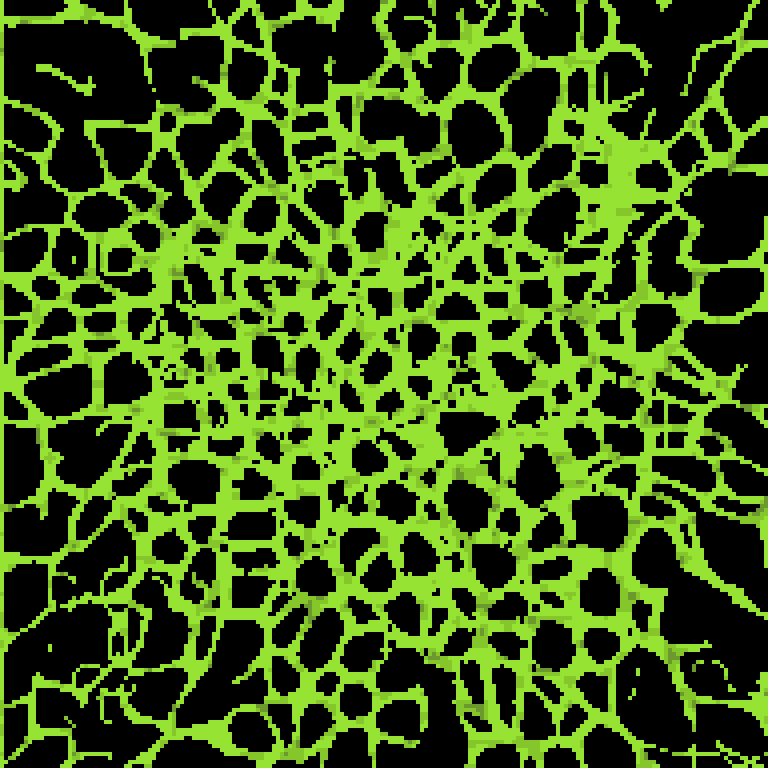
A Shadertoy shader for this pattern:

```glsl
// Blocky green foam: a network of thick walls around dark rounded pores, looser toward the rim.
#define BLOCKS 192.0        // mosaic blocks per canvas height
#define DENSITY 22.0        // pores per canvas height at the centre
#define SPREAD 0.5          // variation of pore size
#define JITTER 0.88         // irregularity of pore positions
#define ROUNDING 12.0       // lower values give rounder pores
#define WALL_THICK 0.0078   // half width of central walls
#define WALL_THIN 0.0031    // half width of outer walls
#define OPENING 0.32        // share of walls missing at the rim
#define PIT_SHARE 0.18      // share of pit sites that are filled

const vec3 BRIGHT = vec3(0.59, 0.89, 0.20);
const vec3 MID = vec3(0.52, 0.78, 0.17);
const vec3 DULL = vec3(0.42, 0.60, 0.18);

vec3 hash3(vec2 p) {
    vec3 q = fract(p.xyx * vec3(0.1031, 0.1030, 0.0973));
    q += dot(q, q.yxz + 33.33);
    return fract((q.xxy + q.yzz) * q.zyx);
}

float noise(vec2 p) {
    vec2 i = floor(p), f = fract(p);
    f = f * f * (3.0 - 2.0 * f);
    float low = mix(hash3(i).x, hash3(i + vec2(1, 0)).x, f.x);
    float high = mix(hash3(i + vec2(0, 1)).x, hash3(i + vec2(1, 1)).x, f.x);
    return mix(low, high, f.y);
}

// Pore centre in xy, size weight in z
vec3 poreSite(vec2 id) {
    vec3 h = hash3(id + 300.0);
    return vec3(id + 0.5 + (h.xy - 0.5) * JITTER, h.z * h.z * SPREAD);
}

float power(vec2 s, vec3 site) {
    vec2 d = s - site.xy;
    return dot(d, d) - site.z;
}

// Rounded distance to the nearest standing wall of a weighted Voronoi diagram
float wallDistance(vec2 s) {
    vec2 base = floor(s), ownId = base;
    float own = 1e3;
    for (int y = -2; y <= 2; y++)
    for (int x = -2; x <= 2; x++) {
        vec2 id = base + vec2(x, y);
        float w = power(s, poreSite(id));
        if (w < own) { own = w; ownId = id; }
    }
    vec2 centre = poreSite(ownId).xy;
    float sum = 1e-6;
    for (int y = -2; y <= 2; y++)
    for (int x = -2; x <= 2; x++) {
        if (x == 0 && y == 0) continue;
        vec2 id = ownId + vec2(x, y), pairId = ownId + id;
        float gone = OPENING * smoothstep(5.0, 11.0, 0.5 * length(pairId + 1.0));
        if (hash3(pairId + 417.0).x < gone) continue;
        vec3 site = poreSite(id);
        float d = (power(s, site) - own) / (2.0 * length(site.xy - centre));
        sum += exp(-ROUNDING * d);
    }
    return -log(sum) / ROUNDING;
}

// Colour of one mosaic block centred at p
vec3 foam(vec2 p) {
    // Wobbled domain, stretched toward the rim
    vec2 q = p - 0.5;
    q += 0.011 * (vec2(noise(p * 26.0), noise(p * 26.0 + 53.0)) - 0.5);
    q += 0.050 * (vec2(noise(p * 6.0 + 11.0), noise(p * 6.0 + 71.0)) - 0.5);
    float density = DENSITY / (1.0 + 0.7 * dot(q, q));
    float rim = smoothstep(0.18, 0.58, length(q) + 0.25 * (noise(p * 5.0 + 23.0) - 0.5));

    // Walls, then small pits in the thick ones
    float halfWidth = mix(WALL_THICK, WALL_THIN, rim);
    bool solid = wallDistance(q * density) < halfWidth * density;
    vec2 pitPos = p * 64.0;
    vec3 pit = hash3(floor(pitPos) + 200.0);
    float pitRadius = 0.22 + 0.16 * pit.x;
    bool inPit = length(fract(pitPos) - 0.3 - 0.4 * pit.xy) < pitRadius;
    if (inPit && pit.z < PIT_SHARE && rim < 0.6) solid = false;

    // Thin stray filaments inside some pores
    bool strand = abs(noise(p * 26.0 + 7.0) - 0.5) < 0.045;
    if (strand && noise(p * 9.0 + 31.0) > mix(0.72, 0.62, rim)) solid = true;

    // Frame line along the left
    if (p.x < 1.0 / BLOCKS) solid = true;

    // Small dull patches on the walls
    float patchTone = noise(p * 62.0 + 90.0);
    vec3 green = patchTone > 0.90 ? DULL : patchTone > 0.72 ? MID : BRIGHT;
    return solid ? green : vec3(0.0);
}

void mainImage(out vec4 fragColor, in vec2 fragCoord) {
    // Blend the blocks that share this pixel by covered area
    vec2 grid = fragCoord / iResolution.y * BLOCKS;
    float pixel = BLOCKS / iResolution.y;
    vec2 corner = floor(grid + 0.5);
    vec2 cover = clamp((grid - corner) / pixel + 0.5, 0.0, 1.0);
    vec3 color = vec3(0.0);
    for (int k = 0; k < 4; k++) {
        vec2 side = vec2(k & 1, k >> 1);
        vec2 share = mix(1.0 - cover, cover, side);
        float weight = share.x * share.y;
        if (weight > 0.001) color += weight * foam((corner - 0.5 + side) / BLOCKS);
    }
    fragColor = vec4(color, 1.0);
}
```
